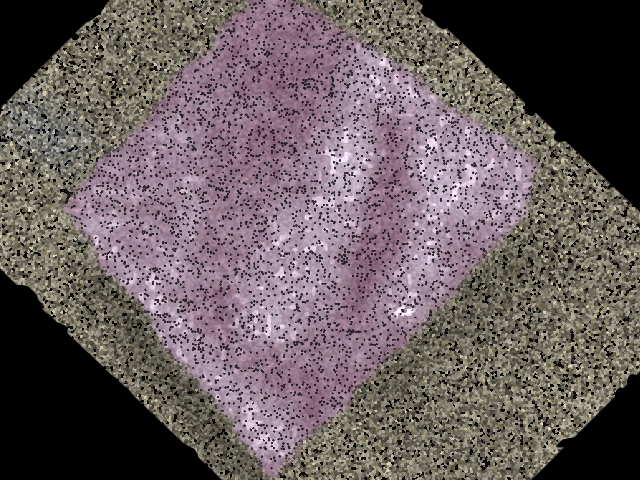
This texture is drawn by a WebGL 1 fragment shader. Its source:

```glsl
precision highp float;
// A rough pink speckled cloth lying on a tilted square of coarse sand over black.
uniform vec2 u_resolution;

float hash(vec2 p) {
  vec3 q = fract(vec3(p.xyx) * 0.1031);
  q += dot(q, q.yzx + 33.33);
  return fract((q.x + q.y) * q.z);
}

float noise(vec2 p) {
  vec2 i = floor(p), f = fract(p);
  f = f * f * (3.0 - 2.0 * f);
  return mix(mix(hash(i), hash(i + vec2(1, 0)), f.x),
             mix(hash(i + vec2(0, 1)), hash(i + vec2(1, 1)), f.x), f.y);
}

float fbm(vec2 p) {
  float sum = 0.0, amp = 0.5;
  for (int i = 0; i < 5; i++) {
    sum += amp * noise(p);
    p = mat2(1.6, 1.2, -1.2, 1.6) * p + 7.3;
    amp *= 0.5;
  }
  return sum;
}

// Nearest jittered grain: distance, then two random values.
vec3 grains(vec2 p) {
  vec2 cell = floor(p);
  vec3 best = vec3(9.0, 0.0, 0.0);
  for (int y = -1; y <= 1; y++) {
    for (int x = -1; x <= 1; x++) {
      vec2 id = cell + vec2(x, y);
      vec2 center = id + 0.1 + 0.8 * vec2(hash(id + 11.0), hash(id + 47.0));
      float d = length(p - center);
      if (d < best.x) best = vec3(d, hash(id + 83.0), hash(id + 131.0));
    }
  }
  return best;
}

// Signed distance to the line a-b, positive on its left.
float side(vec2 p, vec2 a, vec2 b) {
  vec2 e = normalize(b - a);
  return e.x * (p.y - a.y) - e.y * (p.x - a.x);
}

// Soft streak around the segment a-b.
float streak(vec2 p, vec2 a, vec2 b, float width) {
  vec2 e = b - a;
  float t = clamp(dot(p - a, e) / dot(e, e), 0.0, 1.0);
  float d = length(p - a - e * t) / width;
  return exp(-d * d);
}

float sandEdge(vec2 p) {
  float rising = p.x - p.y, falling = p.y + 0.95 * p.x;
  return min(min(rising + 0.774, 1.107 - rising) * 0.707,
             min(1.825 - falling, falling - 0.44) * 0.725);
}

float clothEdge(vec2 p) {
  float d = side(p, vec2(0.51, 1.0), vec2(0.13, 0.565));
  d = min(d, side(p, vec2(0.13, 0.565), vec2(0.555, 0.015)));
  d = min(d, side(p, vec2(0.575, 0.015), vec2(1.10, 0.55)));
  d = min(d, side(p, vec2(1.10, 0.55), vec2(1.12, 0.67)));
  return min(d, side(p, vec2(1.12, 0.67), vec2(0.60, 1.01)));
}

vec3 sandColor(vec2 p, vec3 grain, float cloth) {
  float tone = mix(grain.y, noise(p * 240.0), 0.3);
  vec3 c = mix(vec3(0.13, 0.12, 0.09), vec3(0.77, 0.75, 0.67), tone);
  c = mix(c, vec3(0.58, 0.50, 0.32), 0.35 * step(0.8, grain.z));
  c *= mix(1.0, 0.15, step(grain.y, 0.1));
  c += 0.22 * step(0.965, grain.z);
  c += vec3(-0.02, 0.0, 0.05) * streak(p, vec2(0.06, 0.75), vec2(0.14, 0.70), 0.06);
  // Shade under the lower sides of the cloth
  float shade = streak(p, vec2(0.22, 0.40), vec2(0.52, 0.02), 0.055)
              + 0.7 * streak(p, vec2(0.80, 0.22), vec2(1.06, 0.45), 0.09);
  c *= 1.0 - 0.28 * min(shade, 1.0) * smoothstep(0.02, -0.02, cloth);
  return c * (0.92 + 0.2 * fbm(p * 5.0));
}

vec3 clothColor(vec2 p, vec3 grain, float px) {
  vec2 w = p + 0.07 * (vec2(fbm(p * 9.0), fbm(p * 9.0 + 31.0)) - 0.5);
  // Pale worn bands
  float pale = streak(w, vec2(0.78, 0.89), vec2(0.72, 0.65), 0.055);
  pale += streak(w, vec2(0.71, 0.62), vec2(0.56, 0.33), 0.075);
  pale += 0.8 * streak(w, vec2(0.87, 0.79), vec2(0.93, 0.61), 0.06);
  pale += 0.9 * streak(w, vec2(0.93, 0.58), vec2(0.85, 0.36), 0.05);
  pale += 0.8 * streak(w, vec2(1.01, 0.68), vec2(1.07, 0.58), 0.09);
  pale += 0.7 * streak(w, vec2(0.40, 0.61), vec2(0.35, 0.42), 0.03);
  pale += 0.75 * streak(w, vec2(0.20, 0.50), vec2(0.58, 0.07), 0.055);
  pale += 0.35 * streak(w, vec2(0.20, 0.58), vec2(0.38, 0.74), 0.07);
  // Deep rose folds
  float rose = streak(w, vec2(0.82, 0.71), vec2(0.77, 0.38), 0.05);
  rose += 0.75 * streak(w, vec2(0.58, 0.91), vec2(0.62, 0.75), 0.12);
  rose += 0.8 * streak(w, vec2(0.43, 0.35), vec2(0.66, 0.17), 0.035);
  float tone = 0.38 + 0.45 * pale - 0.25 * rose + 0.55 * (fbm(p * 28.0) - 0.5);
  vec3 c = mix(vec3(0.51, 0.37, 0.44), vec3(0.75, 0.68, 0.76), clamp(tone, 0.0, 1.0));
  c += 0.14 * (noise(p * 190.0) - 0.5) + 0.06 * (grain.y - 0.5);
  float fleck = smoothstep(0.68, 0.82, noise(p * 75.0 + 5.0)) * clamp(pale + 0.15, 0.0, 1.0);
  c += 0.2 * fleck;
  float dot_ = smoothstep(0.5 + 90.0 * px, 0.5 - 90.0 * px, grain.x) * step(0.8, grain.z);
  return mix(c, vec3(0.09, 0.07, 0.09), 0.88 * dot_);
}

void main() {
  vec2 p = gl_FragCoord.xy / u_resolution.y;
  float px = 1.0 / u_resolution.y;
  vec3 grain = grains(p * 190.0);
  float cloth = clothEdge(p) + 0.035 * (fbm(p * 14.0) - 0.5) + 0.012 * (noise(p * 90.0) - 0.5);
  float cover = smoothstep(-0.012, 0.014, cloth);
  vec3 color = mix(sandColor(p, grain, cloth), clothColor(p, grain, px), cover);
  // Bright chip near the lower right side
  float chip = streak(p, vec2(0.835, 0.35), vec2(0.85, 0.355), 0.014);
  color += 0.5 * chip * step(0.45, noise(p * 130.0));
  float sand = sandEdge(p) - 0.014 * smoothstep(0.6, 0.9, noise(p * 38.0));
  gl_FragColor = vec4(color * smoothstep(-px, px, sand), 1.0);
}
```
